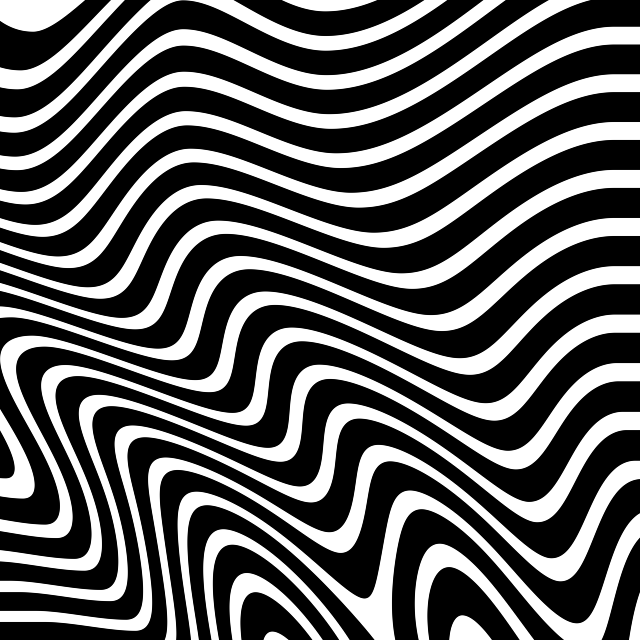
This pattern is drawn by a three.js fragment shader. Its source:

```glsl
// Flowing black and white bands, like the contour lines of rippled dunes.
// Crest and valley lines run down the canvas; a height eased between them
// is cut into even levels, and each level is drawn as a white band.

varying vec2 vUv;

// Ramp that starts softly at zero.
float softRamp(float d) {
  return 0.052 * log(1.0 + exp(d / 0.052));
}

// Sideways position of a fold line that bends at two depths.
float foldLine(float depth, float base, vec2 firstBend, vec2 secondBend) {
  return base + firstBend.y * softRamp(depth - firstBend.x)
              - secondBend.y * softRamp(depth - secondBend.x);
}

float cubic(float t, vec4 k) {
  return k.x + t * (k.y + t * (k.z + t * k.w));
}

// Height of the folded surface; whole numbers lie at band centres.
float surfaceHeight(vec2 p) {
  float t = 1.0 - p.y;

  // Fold lines from left to right, alternating crest and valley.
  float valleyA = 0.85 * (t - 0.737);
  float crestA  = foldLine(t, -0.22, vec2(0.29, 1.15), vec2(0.78, 0.75));
  float valleyB = foldLine(t, 0.013, vec2(0.358, 1.25), vec2(0.716, 0.75))
                + 0.07 * exp(-12.0 * t);
  float crestB  = foldLine(t, 0.286, vec2(0.286, 0.75), vec2(0.85, 0.6));
  float valleyC = foldLine(t, 0.508, vec2(0.27, 0.75), vec2(0.6, 0.36));
  float crestC  = foldLine(t, 0.96, vec2(0.65, 0.4), vec2(1.0, 0.0));

  // Ease the height from each fold line to the next.
  float lowA = 3.1 + 22.0 * softRamp(t - 0.755);
  float h = mix(lowA + 0.3, lowA, smoothstep(valleyA - 0.13, valleyA, p.x));
  h = mix(h, cubic(t, vec4(-4.03, 6.43, 30.22, -19.7)), smoothstep(valleyA, crestA, p.x));
  h = mix(h, cubic(t, vec4(-5.17, 5.68, 32.1, -22.5)), smoothstep(crestA, valleyB, p.x));
  h = mix(h, cubic(t, vec4(-2.82, 13.3, 12.63, -11.06)), smoothstep(valleyB, crestB, p.x));
  h = mix(h, cubic(t, vec4(-4.1, 16.15, 1.64, -3.65)), smoothstep(crestB, valleyC, p.x));
  return mix(h, cubic(t, vec4(-0.75, 13.5, -0.3, 0.0)), smoothstep(valleyC, crestC, p.x));
}

void main() {
  float h = surfaceHeight(vUv);

  // Slope of the surface turns height into distance on the canvas.
  float e = 0.001;
  vec2 slope = vec2(surfaceHeight(vUv + vec2(e, 0.0)) - h,
                    surfaceHeight(vUv + vec2(0.0, e)) - h) / e;

  // White band around each whole level, with a narrow smooth edge.
  float offCentre = abs(fract(h + 0.5) - 0.5);
  float edgeDistance = (0.187 - offCentre) / max(length(slope), 0.5);
  float band = smoothstep(-0.0009, 0.0009, edgeDistance);

  gl_FragColor = vec4(vec3(band), 1.0);
}
```
